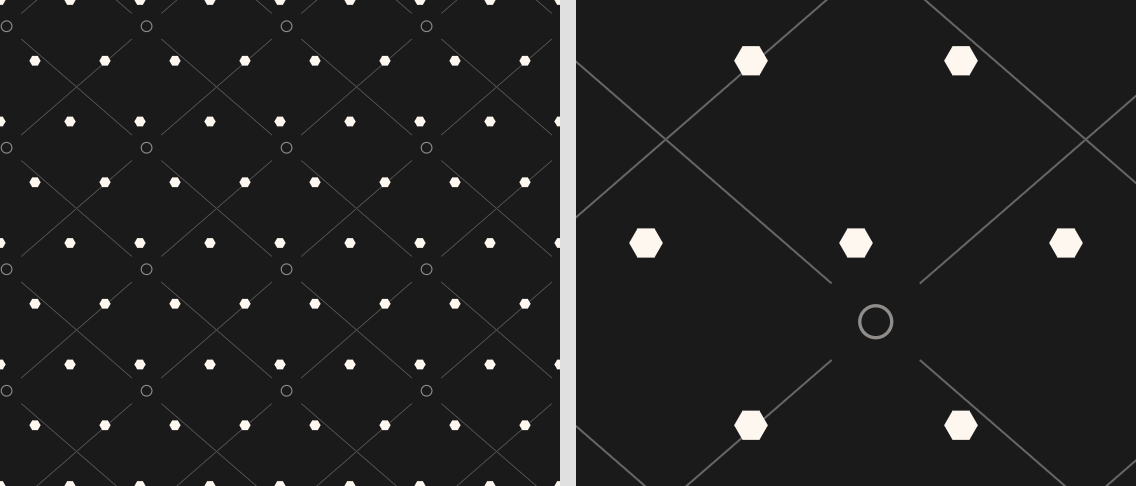
Left: the whole. Right: its middle third, enlarged.
Give the GLSL for this pattern, as a Shadertoy shader.

```glsl
#define HEX_COUNT vec2(8.0, 4.0)
#define CROSS_COUNT vec2(4.0, 4.0)
#define RING_PHASE vec2(0.047, 0.784)
#define HEX_APOTHEM 0.0087
#define RING_RADIUS 0.0095
#define RING_WIDTH 0.0020
#define LINE_WIDTH 0.0012
#define LINE_REACH 0.395
#define GROUND vec3(0.102)
#define LINE_COLOR vec3(0.40)
#define RING_COLOR vec3(0.56, 0.55, 0.54)
#define HEX_COLOR vec3(0.995, 0.97, 0.94)

// Offset from the nearest lattice point, in canvas widths
vec2 latticeOffset(vec2 uv, vec2 count, vec2 phase, vec2 canvas) {
    return (fract(uv * count - phase + 0.5) - 0.5) * canvas / count;
}

// Flat-topped hexagon
float hexagonDistance(vec2 p, float apothem) {
    p = abs(p);
    return max(p.y, dot(p, vec2(0.8660254, 0.5))) - apothem;
}

// Share of the pixel lying inside a shape
float coverage(float dist, float pixel) {
    return clamp(0.5 - dist / pixel, 0.0, 1.0);
}

// Share of the pixel under a band, also when thinner than a pixel
float stroke(float dist, float width, float pixel) {
    return coverage(dist - 0.5 * width, pixel) - coverage(dist + 0.5 * width, pixel);
}

// Two crossing diagonals with square ends
float crossCoverage(vec2 p, vec2 cell, float pixel) {
    vec2 along = normalize(cell);
    p = abs(p);
    float across = dot(p, vec2(along.y, -along.x));
    float end = dot(p, along) - LINE_REACH * length(cell);
    return stroke(across, LINE_WIDTH, pixel) * coverage(end, pixel);
}

void mainImage(out vec4 fragColor, in vec2 fragCoord) {
    vec2 uv = fragCoord / iResolution.xy;
    vec2 canvas = vec2(1.0, iResolution.y / iResolution.x);
    float pixel = 1.0 / iResolution.x;
    vec3 color = GROUND;

    // Diagonal crosses between the rings
    vec2 crossPos = latticeOffset(uv, CROSS_COUNT, RING_PHASE + 0.5, canvas);
    float lines = crossCoverage(crossPos, canvas / CROSS_COUNT, pixel);
    color = mix(color, LINE_COLOR, lines);

    // Rings
    vec2 ringPos = latticeOffset(uv, CROSS_COUNT, RING_PHASE, canvas);
    float ring = stroke(length(ringPos) - RING_RADIUS, RING_WIDTH, pixel);
    color = mix(color, RING_COLOR, ring);

    // Staggered hexagons: two interleaved lattices
    float hexDist = 1.0;
    for (int i = 0; i < 2; i++) {
        vec2 hexPos = latticeOffset(uv, HEX_COUNT, vec2(0.5 * float(i)), canvas);
        hexDist = min(hexDist, hexagonDistance(hexPos, HEX_APOTHEM));
    }
    color = mix(color, HEX_COLOR, coverage(hexDist, pixel));

    fragColor = vec4(color, 1.0);
}
```
